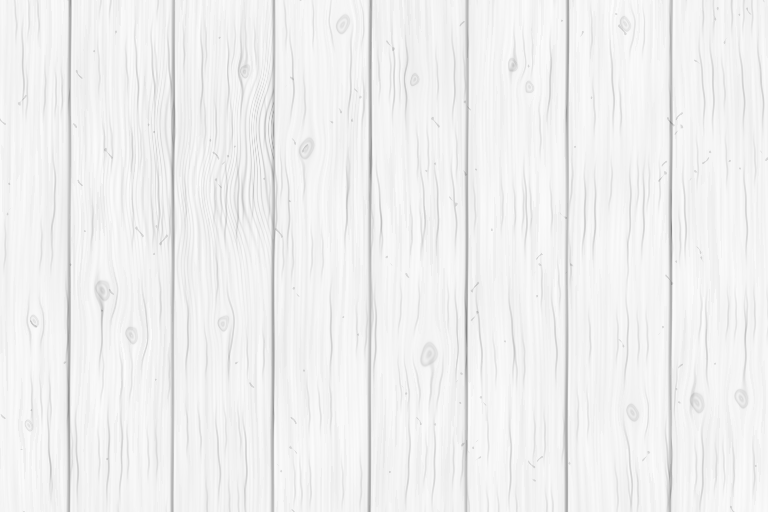
This texture is drawn by a WebGL 1 fragment shader. Its source:

```glsl
precision highp float;
uniform vec2 u_resolution;

float hash(vec2 p) {
  return fract(sin(dot(p, vec2(127.1, 311.7))) * 43758.545);
}

vec2 hash2(vec2 p) {
  return vec2(hash(p), hash(p + 37.7));
}

// Cellular noise: distance to the nearest point, and that cell's random value
vec2 cellular(vec2 p) {
  vec2 base = floor(p);
  vec2 nearest = vec2(9.0, 0.0);
  for (int j = -1; j <= 1; j++) {
    for (int i = -1; i <= 1; i++) {
      vec2 cell = base + vec2(float(i), float(j));
      float d = length(cell + hash2(cell) - p);
      if (d < nearest.x) nearest = vec2(d, hash(cell + 5.3));
    }
  }
  return nearest;
}

// Slightly uneven positions of the joints between boards
float seamX(float i) {
  return 0.0905 + 0.1305 * i + 0.0052 * sin(1.047 * i);
}

// Thin splits, one at most in each tall cell
float cracks(vec2 p, vec2 scale, float pixel) {
  vec2 cell = floor(p * scale);
  vec2 f = fract(p * scale);
  vec2 r = hash2(cell + 11.0);
  float x = 0.25 + 0.5 * r.x + 0.08 * sin(f.y * 7.0 + r.y * 6.0) + 0.03 * sin(f.y * 23.0);
  float taper = smoothstep(0.0, 0.35, f.y) * smoothstep(1.0, 0.5, f.y);
  float d = abs(f.x - x) / scale.x;
  return (1.0 - smoothstep(0.0002, 0.0007 + pixel, d)) * taper * step(0.68, r.y);
}

void main() {
  vec2 p = gl_FragCoord.xy / u_resolution.x;
  float pixel = 1.0 / u_resolution.x;
  float straightX = p.x - 0.0025 * (p.y - 0.33);

  // Board number and joint shading
  float board = 0.0;
  float groove = 0.0;
  float rim = 0.0;
  for (int i = 0; i < 7; i++) {
    float n = float(i);
    float d = straightX - seamX(n) - 0.0003 * sin(p.y * 31.0 + n * 4.0);
    board += step(0.0, d);
    float band = smoothstep(-0.0042, -0.0012, d) * (1.0 - smoothstep(0.0008, 0.0012 + pixel, d));
    float core = 1.0 - smoothstep(0.0004, 0.0009 + pixel, abs(d));
    groove += (0.16 * band + 0.09 * core) * (0.9 + 0.2 * sin(p.y * 11.0 + n * 2.7));
    groove += 0.035 * exp(-abs(d) / 0.004);
    rim += exp(-pow((d - 0.0034) / 0.0012, 2.0));
  }
  float left = seamX(board - 1.0);
  float width = seamX(board) - left;
  float across = (straightX - left) / width;

  // Grain coordinates bend gently and flow around knots
  vec2 q = p + vec2(0.0, board * 3.17);
  q.x += 0.003 * sin(p.y * 8.0 + board * 2.1) + 0.001 * sin(p.y * 27.0 + board * 5.0);
  float knots = 0.0;
  for (int k = 0; k < 2; k++) {
    vec2 seed = vec2(board + 2.0, float(k) * 7.0 + 3.0);
    vec2 r = hash2(seed);
    vec2 center = vec2(left + width * (0.22 + 0.56 * r.x), 0.04 + 0.6 * r.y);
    float size = mix(0.005, 0.013, hash(seed + 9.0));
    vec2 e = (p - center) / vec2(size, size * 1.4);
    float radius = length(e + 0.12 * sin(e.yx * 3.0 + board));
    q.x -= e.x * size * 0.75 * exp(-dot(e, e) * 0.22);
    float rings = 0.5 + 0.5 * sin(radius * 11.0 + sin(e.x * 2.0 + e.y));
    knots += (0.025 + 0.06 * rings) * (1.0 - smoothstep(0.5, 1.2, radius));
    knots += 0.05 * exp(-pow((radius - 0.85) / 0.1, 2.0));
  }

  // Fine fibres, broad streaks and cloudy bleaching
  float fibre = cellular(q * vec2(190.0, 7.0)).x;
  float streak = cellular(q * vec2(85.0, 3.0) + 19.0).x;
  vec2 shard = cellular(q * vec2(300.0, 13.0) + 41.0);
  float cloud = sin(p.x * 23.0 + 2.0 * sin(p.y * 9.0 + board)) * sin(p.y * 13.0 + board * 2.4);
  float tone = 0.982 + 0.008 * (hash(vec2(board, 8.0)) - 0.5) + 0.007 * cloud;
  tone -= 0.032 * fibre + 0.022 * streak * streak;
  tone -= 0.032 * smoothstep(0.5, 1.0, shard.y) * (0.6 + 0.4 * cloud);

  // Curved growth lines, strongest on the third board
  float figured = exp(-pow(board - 1.8, 2.0));
  float bend = exp(-pow((p.y - 0.43 - 0.12 * (across - 0.5)) / 0.1, 2.0));
  float flow = q.x + figured * bend * (0.035 * across + 0.006 * sin(p.y * 45.0 + across * 4.0));
  float growth = 0.5 + 0.5 * sin(flow * 1000.0 + 3.0 * sin(flow * 170.0 + board));
  float patchy = 0.5 + 0.5 * sin(p.y * 7.0 + board * 1.9 + across * 4.0);
  tone -= growth * growth * (0.012 * patchy + 0.032 * figured * (0.35 + bend));
  tone -= 0.1 * figured * bend * smoothstep(0.45, 0.9, across) * pow(growth, 4.0);

  // Splits, chips and small stains
  tone -= 0.13 * cracks(q, vec2(52.0, 6.0), pixel);
  tone -= 0.08 * cracks(q + 4.3, vec2(80.0, 10.0), pixel);
  vec2 chip = cellular(p * vec2(64.0, 48.0) + 0.25 * sin(p.yx * 310.0));
  tone -= 0.12 * step(0.93, chip.y) * (1.0 - smoothstep(0.06, 0.17, chip.x));
  tone -= knots;

  tone += 0.02 * min(rim, 1.0) - groove;
  gl_FragColor = vec4(vec3(clamp(tone, 0.0, 0.99)), 1.0);
}
```
